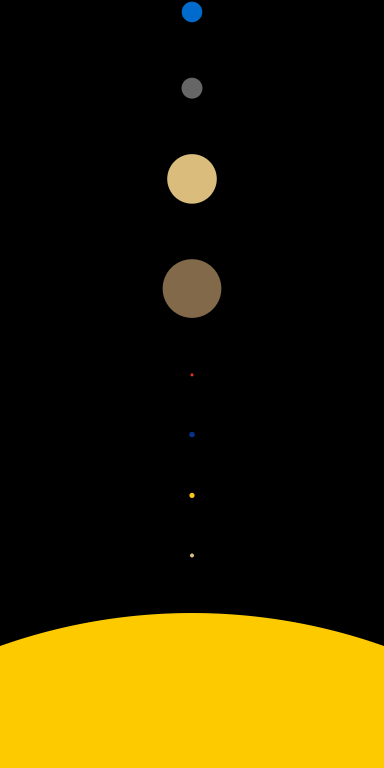
This background is drawn by a WebGL 1 fragment shader. Its source:

```glsl
precision highp float;
// Flat discs of eight planets stacked in a column above the rim of a huge yellow sun.

uniform vec2 u_resolution;

// Blend an antialiased disc over the colour; lengths are in canvas widths
vec3 disc(vec3 base, vec2 p, vec2 center, float radius, vec3 tint) {
  float edge = length(p - center) - radius;
  return mix(base, tint, clamp(0.5 - edge * u_resolution.x, 0.0, 1.0));
}

// Add a planet one gap above the last body and raise the stack to its top
void addPlanet(inout vec3 color, inout float top, vec2 p, float radius, vec3 tint) {
  float gap = 0.1446;
  color = disc(color, p, vec2(0.5, top + gap + radius), radius, tint);
  top += gap + 2.0 * radius;
}

void main() {
  vec2 p = gl_FragCoord.xy / u_resolution.x;
  vec3 color = vec3(0.0);

  // Sun, with its centre far below the canvas
  float top = 0.4036;
  float sunRadius = 1.497;
  color = disc(color, p, vec2(0.5, top - sunRadius), sunRadius, vec3(0.992, 0.792, 0.0));

  // Small inner planets
  addPlanet(color, top, p, 0.0052, vec3(0.85, 0.74, 0.48));
  addPlanet(color, top, p, 0.0067, vec3(0.98, 0.79, 0.08));
  addPlanet(color, top, p, 0.0071, vec3(0.02, 0.20, 0.56));
  addPlanet(color, top, p, 0.0038, vec3(0.90, 0.20, 0.12));

  // Large outer planets
  addPlanet(color, top, p, 0.0764, vec3(0.51, 0.41, 0.29));
  addPlanet(color, top, p, 0.0645, vec3(0.855, 0.742, 0.485));
  addPlanet(color, top, p, 0.0272, vec3(0.40));
  addPlanet(color, top, p, 0.0267, vec3(0.0, 0.42, 0.80));

  gl_FragColor = vec4(color, 1.0);
}
```
